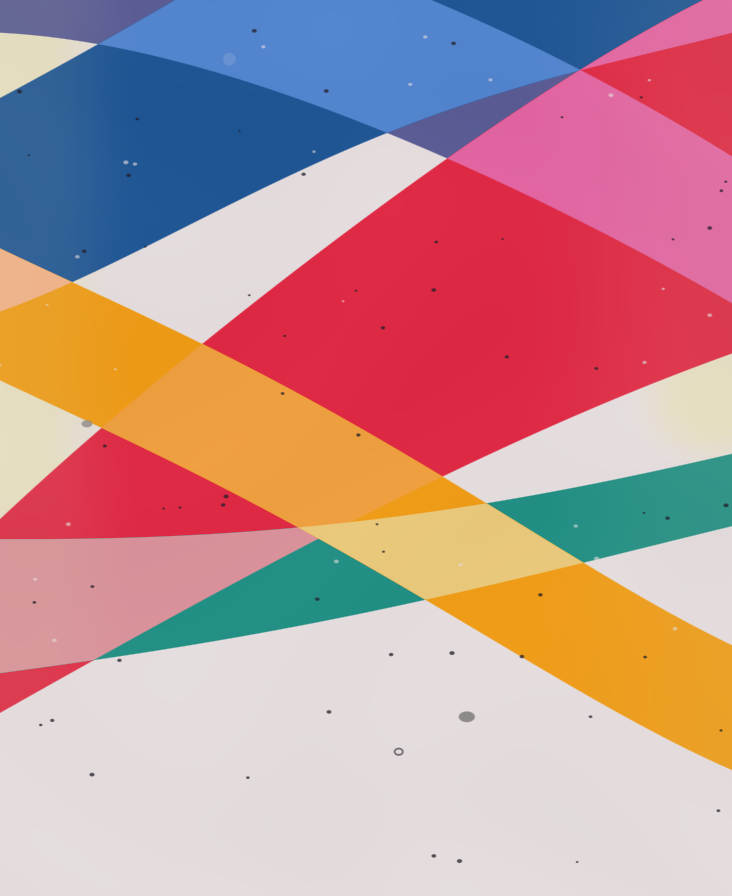
Reproduce this background procedurally as a WebGL 2 fragment shader.

```glsl
#version 300 es
precision highp float;

uniform vec2 u_resolution;
out vec4 outColor;

#define EDGE_SOFTNESS 1.1
#define SIDE_WASH 0.10
#define CREAM_AMOUNT 0.85
#define MOTTLE 0.007
#define SPECK_CELLS 13.0
#define SPECK_RATE 0.20
#define SPECK_RADIUS 0.0017

const vec3 PAPER = vec3(0.893, 0.862, 0.862);
const vec3 CREAM = vec3(0.898, 0.870, 0.735);
const vec3 VIOLET = vec3(0.355, 0.360, 0.580);
const vec3 BLUE = vec3(0.125, 0.335, 0.580);
const vec3 SKY = vec3(0.325, 0.520, 0.810);
const vec3 RED = vec3(0.868, 0.160, 0.268);
const vec3 PINK = vec3(0.885, 0.395, 0.635);
const vec3 GREEN = vec3(0.130, 0.555, 0.515);
const vec3 ROSE = vec3(0.845, 0.565, 0.600);
const vec3 ORANGE = vec3(0.930, 0.605, 0.090);
const vec3 APRICOT = vec3(0.930, 0.620, 0.245);
const vec3 PEACH = vec3(0.945, 0.690, 0.530);
const vec3 STRAW = vec3(0.908, 0.780, 0.480);
const vec3 INK = vec3(0.130, 0.120, 0.160);

vec2 hash2(vec2 p) {
  vec3 q = fract(p.xyx * vec3(0.1031, 0.1030, 0.0973));
  q += dot(q, q.yzx + 33.33);
  return fract((q.xx + q.yz) * q.zy);
}

// Quartic curve through five heights, spaced evenly across the canvas.
float curve(float x, float a, float b, float c, float d, float e) {
  float v = 4.0 * x;
  float c2 = v * (v - 1.0) / 2.0;
  float c3 = c2 * (v - 2.0) / 3.0;
  float c4 = c3 * (v - 3.0) / 4.0;
  return a + (b - a) * v + (c - 2.0 * b + a) * c2
    + (d - 3.0 * (c - b) - a) * c3
    + (e - 4.0 * (d + b) + 6.0 * c + a) * c4;
}

float coverage(float d) {
  return clamp(0.5 + d / (EDGE_SOFTNESS * fwidth(d)), 0.0, 1.0);
}

float band(float y, float top, float bottom) {
  return coverage(top - y) * coverage(y - bottom);
}

// Soft-rimmed oval fleck.
float fleck(vec2 p, vec2 center, vec2 radius) {
  float d = (length((p - center) / radius) - 1.0) * min(radius.x, radius.y);
  float aa = 0.8 / u_resolution.y;
  return 1.0 - smoothstep(-aa, aa, d);
}

// One jittered fleck in some of the cells.
float specks(vec2 p, float cells, float rate, float seed) {
  vec2 cell = floor(p * cells);
  vec2 place = 0.2 + 0.6 * hash2(cell + seed);
  vec2 pick = hash2(cell + seed + 57.0);
  vec2 radius = SPECK_RADIUS * (0.6 + 0.8 * pick.y) * vec2(1.2, 0.9);
  return fleck(p, (cell + place) / cells, radius) * step(pick.x, rate);
}

void main() {
  vec2 uv = gl_FragCoord.xy / u_resolution;
  vec2 p = gl_FragCoord.xy / u_resolution.y;
  float x = uv.x, y = uv.y;

  // Five sweeping ribbons
  float violet = band(y, curve(x, 1.1324, 1.0932, 1.0290, 0.9397, 0.8255),
                         curve(x, 0.9635, 0.9296, 0.8611, 0.7704, 0.6615));
  float blue = band(y, curve(x, 1.0906 - 0.2, 1.0052, 1.1289, 1.2585, 1.3906),
                       curve(x, 0.6523, 0.7454, 0.8420, 0.9122, 0.9635));
  float red = band(y, curve(x, 0.4206, 0.5987, 0.7576, 0.8999, 1.0156),
                      curve(x, 0.2044, 0.3182, 0.4259, 0.5232, 0.6055));
  float green = band(y, curve(x, 0.3984, 0.4023, 0.4193, 0.4505, 0.4935),
                        curve(x, 0.2487, 0.2786, 0.3164, 0.3626, 0.4128));
  float orange = band(y, curve(x, 0.7227, 0.6267, 0.5185, 0.3954, 0.2799),
                         curve(x, 0.5755, 0.4785, 0.3691, 0.2487, 0.1406));

  // Paper with cream stains at the sides
  float leftStain = (1.0 - smoothstep(0.05, 0.16, x)) * smoothstep(0.35, 0.45, y);
  float rightStain = 1.0 - smoothstep(0.3, 1.0, length((uv - vec2(0.98, 0.555)) / vec2(0.13, 0.09)));
  vec3 color = mix(PAPER, CREAM, CREAM_AMOUNT * max(leftStain, rightStain));

  // Ribbons and the tints where they cross
  color = mix(color, VIOLET, violet);
  color = mix(color, BLUE, blue);
  color = mix(color, SKY, violet * blue);
  color = mix(color, RED, red);
  color = mix(color, PINK, red * max(violet, blue));
  color = mix(color, GREEN, green);
  color = mix(color, ROSE, green * red);
  color = mix(color, ORANGE, orange);
  color = mix(color, APRICOT, orange * red);
  color = mix(color, PEACH, orange * blue);
  color = mix(color, STRAW, orange * green);

  // Faded sides and faint mottling
  float inked = max(max(max(violet, blue), max(red, green)), orange);
  float sides = 1.0 - smoothstep(0.06, 0.20, x) + smoothstep(0.70, 1.0, x);
  color = mix(color, vec3(0.85, 0.86, 0.72), SIDE_WASH * sides * inked);
  color += MOTTLE * sin(9.0 * p.x + 3.0 * sin(7.0 * p.y)) * sin(11.0 * p.y + 2.0 * sin(8.0 * p.x));

  // Scattered dark and pale specks
  for (int i = 0; i < 2; i++) {
    float seed = 17.0 + 31.0 * float(i);
    float cells = SPECK_CELLS + 4.0 * float(i);
    color = mix(color, INK, 0.75 * specks(p, cells, SPECK_RATE / (1.0 + float(i)), seed));
    color = mix(color, PAPER, 0.6 * specks(p + 0.37, cells, 0.5 * SPECK_RATE, seed + 90.0));
  }

  // Larger flakes and a small ring
  color = mix(color, vec3(0.56, 0.54, 0.54), fleck(p, vec2(0.521, 0.200), vec2(0.009, 0.006)));
  color = mix(color, vec3(0.56, 0.54, 0.52), 0.8 * fleck(p, vec2(0.097, 0.527), vec2(0.006, 0.004)));
  color = mix(color, PAPER, 0.15 * fleck(p, vec2(0.256, 0.934), vec2(0.007)));
  vec2 ring = vec2(0.445, 0.161);
  float rim = fleck(p, ring, vec2(0.0055, 0.0045)) - fleck(p, ring, vec2(0.0035, 0.0025));
  color = mix(color, INK, 0.6 * rim);

  outColor = vec4(clamp(color, 0.0, 1.0), 1.0);
}
```
